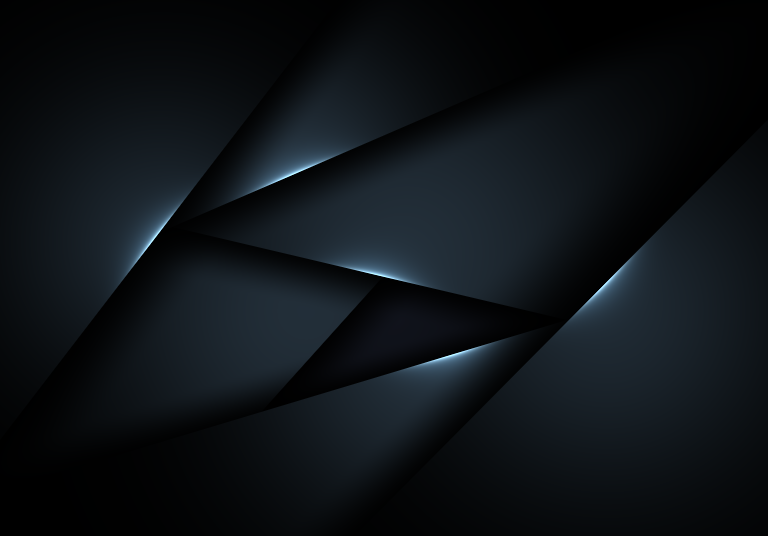
Reproduce this background procedurally as a WebGL 1 fragment shader.

```glsl
precision highp float;
uniform vec2 u_resolution;

const float ASPECT = 1.43;
const vec3 STEEL = vec3(0.135, 0.182, 0.222);
const vec3 NAVY = vec3(0.062, 0.073, 0.105);
const vec3 HALO = vec3(0.22, 0.34, 0.43);
const vec3 SPARK = vec3(0.60, 0.74, 0.78);
const float HALO_DEPTH = 0.022;
const float SPARK_DEPTH = 0.0035;

// End points of the creases between panels
const vec2 LEFT_LOW = vec2(0.009, 0.191);
const vec2 LEFT_HIGH = vec2(0.558, 0.907);
const vec2 TOP_START = vec2(0.303, 0.569);
const vec2 TOP_END = vec2(0.818, 0.792);
const vec2 MID_START = vec2(0.353, 0.569);
const vec2 TIP = vec2(1.056, 0.403);
const vec2 BASE_START = vec2(0.186, 0.141);
const vec2 NOTCH_LOW = vec2(0.487, 0.232);
const vec2 NOTCH_HIGH = vec2(0.706, 0.476);
const vec2 RIGHT_LOW = vec2(0.660, 0.0);
const vec2 RIGHT_HIGH = vec2(1.428, 0.775);

// Signed distance to a line, positive on the left of a -> b
float side(vec2 p, vec2 a, vec2 b) {
  vec2 dir = normalize(b - a);
  return dot(p - a, vec2(-dir.y, dir.x));
}

float cover(float d) {
  return clamp(d * u_resolution.y + 0.5, 0.0, 1.0);
}

float shade(float d, float width) {
  return mix(0.04, 1.0, smoothstep(-0.01, width, d));
}

float pool(vec2 p, vec2 center, float radius) {
  vec2 q = (p - center) / radius;
  return exp(-dot(q, q));
}

// Light caught on a crease, fading along it and into the panel
vec3 rim(vec2 p, float d, vec2 center, vec2 a, vec2 b, float reach) {
  float along = dot(p - center, normalize(b - a)) / reach;
  float depth = max(d, 0.0);
  vec3 halo = HALO * exp(-along * along - depth / HALO_DEPTH);
  vec3 spark = SPARK * exp(-2.2 * along * along - depth / SPARK_DEPTH);
  return halo + spark;
}

void main() {
  vec2 p = gl_FragCoord.xy / u_resolution * vec2(ASPECT, 1.0);

  float left = side(p, LEFT_LOW, LEFT_HIGH);
  float top = side(p, TOP_START, TOP_END);
  float mid = side(p, MID_START, TIP);
  float base = side(p, BASE_START, TIP);
  float notch = side(p, NOTCH_LOW, NOTCH_HIGH);
  float right = side(p, RIGHT_LOW, RIGHT_HIGH);

  // Lower left panel
  vec3 color = STEEL * pool(p, vec2(0.57, 0.42), 0.38);
  color *= shade(-left, 0.12) * shade(-mid, 0.09) * shade(base, 0.08);

  // Dark inner triangle
  vec3 inner = NAVY * pool(p, vec2(0.73, 0.41), 0.25);
  inner *= shade(-notch, 0.08) * shade(-mid, 0.07) * shade(base, 0.05);
  color = mix(color, inner, cover(-notch));

  // Bottom panel
  vec3 bottom = STEEL * pool(p, vec2(0.80, 0.33), 0.33);
  bottom += rim(p, -base, vec2(0.840, 0.338), BASE_START, TIP, 0.085);
  bottom *= shade(right, 0.10);
  color = mix(color, bottom, cover(-base));

  // Broad central panel
  vec3 center = STEEL * pool(p, vec2(0.76, 0.53), 0.41);
  center += rim(p, mid, vec2(0.704, 0.486), MID_START, TIP, 0.080);
  center *= shade(-top, 0.09) * shade(right, 0.17);
  color = mix(color, center, cover(mid));

  // Upper wedge
  vec3 wedge = STEEL * pool(p, vec2(0.55, 0.68), 0.26);
  wedge += rim(p, top, vec2(0.545, 0.674), TOP_START, TOP_END, 0.090);
  wedge *= shade(-left, 0.10);
  color = mix(color, wedge, cover(top));

  // Left panel
  vec3 leftPanel = 0.85 * STEEL * pool(p, vec2(0.30, 0.55), 0.29);
  leftPanel += rim(p, left, vec2(0.287, 0.554), LEFT_LOW, LEFT_HIGH, 0.085);
  color = mix(color, leftPanel, cover(left));

  // Right panel
  vec3 rightPanel = 0.9 * STEEL * pool(p, vec2(1.13, 0.42), 0.34);
  rightPanel += rim(p, -right, vec2(1.125, 0.469), RIGHT_LOW, RIGHT_HIGH, 0.080);
  color = mix(color, rightPanel, cover(-right));

  gl_FragColor = vec4(color, 1.0);
}
```
